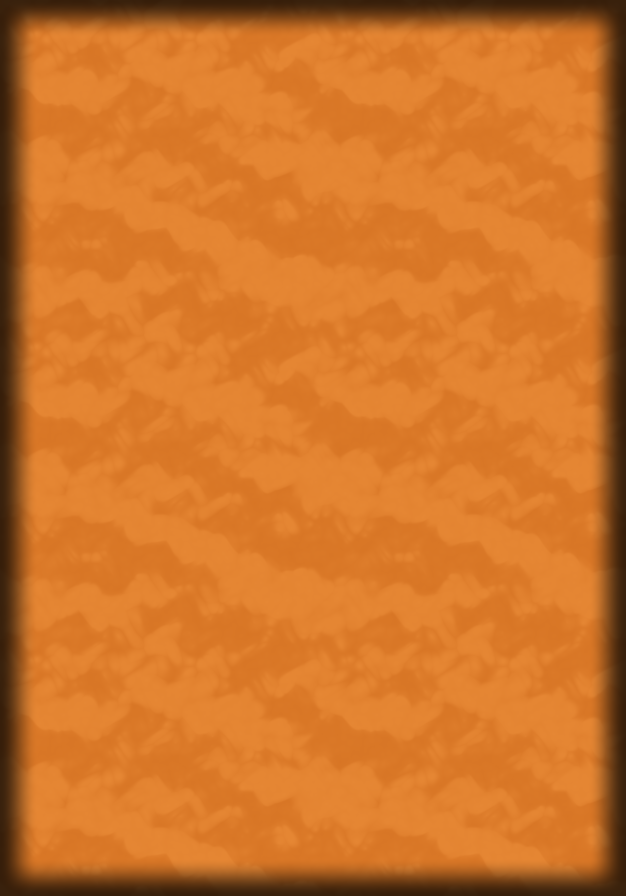
Reproduce this texture procedurally as a Shadertoy shader.

```glsl
// Mottled orange parchment panel with a soft, dark burnt border.

const vec3 LIGHT_ORANGE = vec3(0.895, 0.522, 0.198);
const vec3 DEEP_ORANGE = vec3(0.850, 0.466, 0.150);
const float EDGE_SHADE = 0.25;     // brightness left at the rim
const float BORDER_WIDTH = 0.060;  // in canvas widths
const float TILE_SIZE = 0.5;       // pattern period in canvas widths
const float CELLS_PER_TILE = 20.0;
const int WAVE_COUNT = 18;
const float WARP = 0.016;
const float PATCH_SOFTNESS = 0.42;
const float TAU = 6.2831853;

vec2 hash2(vec2 p) {
    vec3 q = fract(p.xyx * vec3(0.1031, 0.1030, 0.0973));
    q += dot(q, q.yzx + 33.33);
    return fract((q.xx + q.yz) * q.zy);
}

// Plane waves with whole frequencies, so the sum repeats on the unit tile.
float layeredWaves(vec2 p, float seed) {
    float sum = 0.0;
    float power = 0.0;
    for (int i = 0; i < WAVE_COUNT; i++) {
        vec2 direction = hash2(vec2(float(i) + 1.0, seed));
        vec2 phase = hash2(vec2(seed + 7.0, float(i) + 3.0));
        vec2 frequency = floor(vec2(-4.0, 2.0) + direction * vec2(8.0, 6.0));
        float amplitude = 1.0 / length(frequency);
        sum += amplitude * sin(TAU * (dot(frequency, p) + phase.x));
        power += 0.5 * amplitude * amplitude;
    }
    return sum * inversesqrt(power);
}

// Distance to the nearest seed, in cells; wraps on the unit tile.
float cellular(vec2 p, float cells) {
    vec2 cell = floor(p * cells);
    vec2 local = fract(p * cells);
    float nearest = 2.0;
    for (int y = -1; y <= 1; y++) {
        for (int x = -1; x <= 1; x++) {
            vec2 offset = vec2(x, y);
            vec2 point = offset + hash2(mod(cell + offset, cells) + 5.0);
            nearest = min(nearest, length(point - local));
        }
    }
    return nearest;
}

// 0 in the deep patches, 1 in the light ones.
float mottle(vec2 p) {
    vec2 bend = vec2(sin(TAU * (5.0 * p.y + 2.0 * p.x)),
                     sin(TAU * (6.0 * p.x - 3.0 * p.y)));
    vec2 warped = p + WARP * bend;
    float blobs = cellular(warped, CELLS_PER_TILE) - 0.5;
    float grain = cellular(p + 0.37, CELLS_PER_TILE * 2.0) - 0.5;
    float field = layeredWaves(warped, 11.0) - 1.3 * blobs;
    float broad = smoothstep(-PATCH_SOFTNESS, PATCH_SOFTNESS, field);
    float inner = smoothstep(-1.3, 1.3, field + layeredWaves(p * 2.0, 23.0) * 0.5);
    return 0.55 * broad + 0.45 * inner - 0.16 * blobs - 0.12 * grain;
}

void mainImage(out vec4 fragColor, in vec2 fragCoord) {
    vec2 uv = fragCoord / iResolution.x;
    vec2 canvas = iResolution.xy / iResolution.x;

    // Mottled surface
    vec3 color = mix(DEEP_ORANGE, LIGHT_ORANGE, mottle(uv / TILE_SIZE));

    // Burnt border, rounded where the two ramps multiply
    vec2 toEdge = min(uv, canvas - uv);
    vec2 ramp = smoothstep(vec2(0.0), vec2(BORDER_WIDTH), toEdge);
    color *= mix(EDGE_SHADE, 1.0, ramp.x * ramp.y);

    fragColor = vec4(color, 1.0);
}
```
